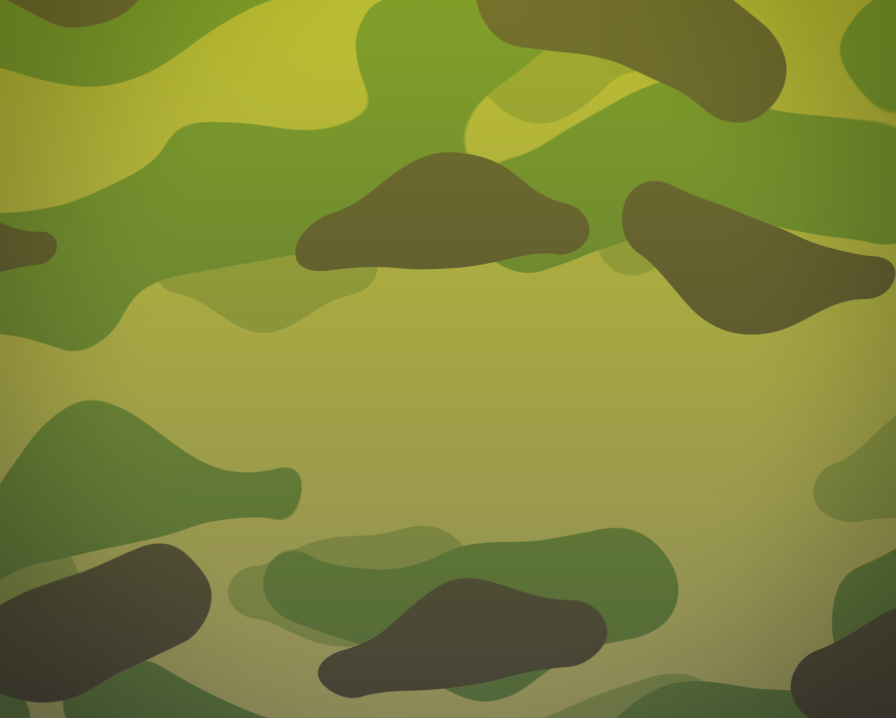
Reproduce this pattern procedurally as a WebGL 2 fragment shader.

```glsl
#version 300 es
precision highp float;
// Camouflage: three layers of bent, smooth-edged patches on a yellow ground.
// Each patch is a chain of tapered capsules on a jittered grid, blended together
// and warped by noise; all tints fade from bright top to dull bottom.

#define GREEN_CELL vec2(0.70, 0.38)
#define BROWN_CELL vec2(0.66, 0.42)
#define OLIVE_CELL vec2(0.60, 0.40)
#define GREEN_SIZE vec2(0.24, 0.073)  // half length, radius
#define BROWN_SIZE vec2(0.16, 0.062)
#define OLIVE_SIZE vec2(0.13, 0.057)
#define BLEND 38.0                    // higher joins patches more tightly
#define WARP 0.055
#define TILT 0.9
#define VIGNETTE 0.24

uniform vec2 u_resolution;
out vec4 fragColor;

vec2 hash2(vec2 p) {
    vec3 q = fract(p.xyx * vec3(0.1031, 0.1030, 0.0973));
    q += dot(q, q.yzx + 33.33);
    return fract((q.xx + q.yz) * q.zy);
}

// Smooth two-channel value noise, centred on zero
vec2 noise2(vec2 p) {
    vec2 i = floor(p), f = fract(p);
    f = f * f * f * (f * (f * 6.0 - 15.0) + 10.0);
    vec2 low = mix(hash2(i), hash2(i + vec2(1.0, 0.0)), f.x);
    vec2 high = mix(hash2(i + vec2(0.0, 1.0)), hash2(i + 1.0), f.x);
    return mix(low, high, f.y) - 0.5;
}

float taperedCapsule(vec2 p, vec2 a, vec2 b, float ra, float rb) {
    vec2 pa = p - a, ba = b - a;
    float h = clamp(dot(pa, ba) / dot(ba, ba), 0.0, 1.0);
    return length(pa - ba * h) - mix(ra, rb, smoothstep(0.0, 1.0, h));
}

// Signed distance to one layer of scattered patches
float patchLayer(vec2 p, vec2 cellSize, vec2 size, float seed) {
    p += WARP * noise2(p * vec2(4.0, 5.5) + seed);
    p += 0.25 * WARP * noise2(p * vec2(9.0, 12.0) + seed * 2.0);
    vec2 grid = p / cellSize + hash2(vec2(seed, 7.0));
    float sum = 0.0;
    for (int j = -1; j <= 1; j++) {
        float row = floor(grid.y) + float(j);
        float stagger = 0.5 * mod(row, 2.0);
        for (int i = -1; i <= 1; i++) {
            vec2 cell = vec2(floor(grid.x - stagger) + float(i), row);
            vec2 id = cell + seed + 50.0;
            vec2 jitter = hash2(id) - 0.5;
            vec2 form = hash2(id + 17.3) - 0.5;
            vec2 girth = hash2(id + 41.7);
            vec2 center = cell + vec2(stagger, 0.0) + 0.5 + 0.5 * jitter;
            vec2 local = (grid - center) * cellSize;

            // Bent spine with a different width at each joint
            float angle = TILT * form.x;
            vec2 along = vec2(cos(angle), sin(angle));
            vec2 across = vec2(-along.y, along.x);
            vec2 tip = along * size.x * (0.85 + 0.3 * girth.x);
            vec2 bend = across * size.x * 0.8 * form.y;
            vec3 radius = size.y * vec3(mix(0.45, 1.3, girth.x), 1.1,
                                        mix(0.4, 1.3, girth.y));
            float left = taperedCapsule(local, -tip, bend, radius.x, radius.y);
            float right = taperedCapsule(local, bend, tip, radius.y, radius.z);
            sum += exp(-BLEND * left) + exp(-BLEND * right);
        }
    }
    return -log(max(sum, 1e-12)) / BLEND;
}

float coverage(float dist) {
    float pixel = 1.0 / u_resolution.y;
    return 1.0 - smoothstep(-pixel, pixel, dist);
}

void main() {
    vec2 uv = gl_FragCoord.xy / u_resolution;
    vec2 p = gl_FragCoord.xy / u_resolution.y;

    // Vertical fade of every tint
    vec3 ground = mix(vec3(0.55, 0.54, 0.35), vec3(0.74, 0.75, 0.19), uv.y);
    vec3 olive = mix(vec3(0.43, 0.47, 0.28), vec3(0.64, 0.68, 0.18), uv.y);
    vec3 green = mix(vec3(0.32, 0.40, 0.23), vec3(0.51, 0.63, 0.16), uv.y);
    vec3 brown = mix(vec3(0.27, 0.26, 0.21), vec3(0.46, 0.45, 0.17), uv.y);

    // Layers from back to front
    vec3 color = ground;
    color = mix(color, olive, coverage(patchLayer(p, OLIVE_CELL, OLIVE_SIZE, 23.0)));
    color = mix(color, green, coverage(patchLayer(p, GREEN_CELL, GREEN_SIZE, 5.0)));
    color = mix(color, brown, coverage(patchLayer(p, BROWN_CELL, BROWN_SIZE, 61.0)));

    // Darker sides and corners
    float rim = length((uv - 0.5) * vec2(1.1, 0.8));
    color *= 1.0 - VIGNETTE * smoothstep(0.35, 0.7, rim);
    fragColor = vec4(color, 1.0);
}
```
